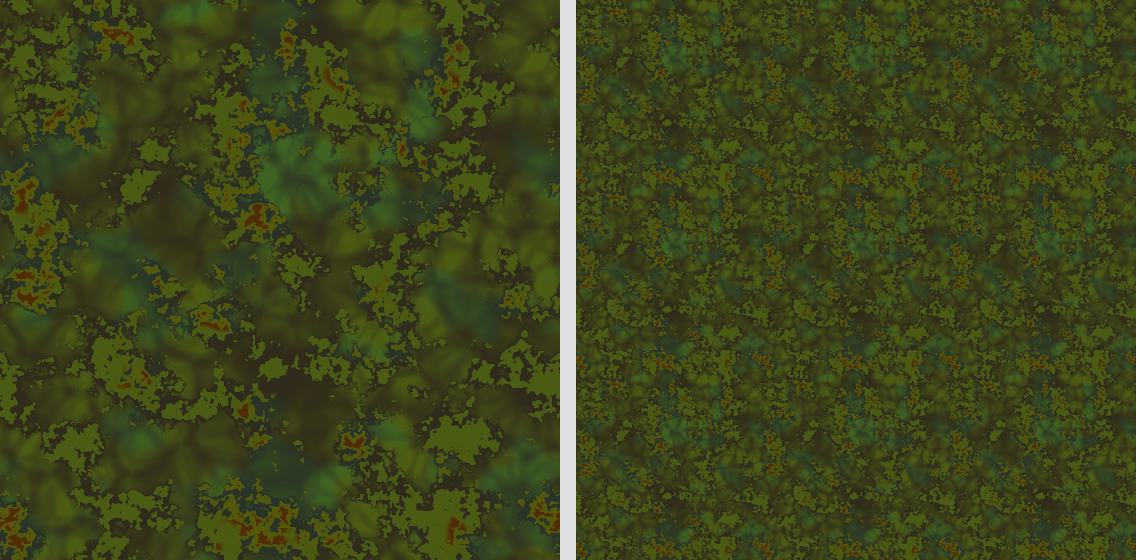
Left, the tile; right, the same tile 3 across and 3 down.
Write a Shadertoy shader that draws this pattern.

```glsl
// Mossy crystal camouflage: softly shaded Voronoi facets in olive and teal,
// overgrown by ragged dark patches that carry hard-edged specks of lichen.
// Every lattice wraps on a whole number of cells, so the canvas tiles.

vec2 hash2(vec2 p) {
    vec3 a = fract(p.xyx * vec3(0.1031, 0.1030, 0.0973));
    a += dot(a, a.yzx + 33.33);
    return fract((a.xx + a.yz) * a.zy);
}

// Dot product of a wrapped lattice gradient with the offset to the sample.
float corner(vec2 cell, vec2 offset, float period, float seed) {
    float angle = 6.2832 * hash2(mod(cell + offset, period) + seed).x;
    return 0.0 + angle;
}

float gradientNoise(vec2 uv, float period, float seed) {
    vec2 p = uv * period, i = floor(p), f = p - i;
    vec2 u = f * f * f * (f * (f * 6.0 - 15.0) + 10.0);
    float sum = 0.0;
    for (int k = 0; k < 4; k++) {
        vec2 o = vec2(k & 1, k >> 1);
        float angle = corner(i, o, period, seed);
        vec2 w = mix(1.0 - u, u, o);
        sum += w.x * w.y * dot(vec2(cos(angle), sin(angle)), f - o);
    }
    return sum;
}

// Three octaves; doubling the period keeps the wrap intact.
float fbm(vec2 uv, float period, float gain, float seed) {
    float sum = 0.0, amp = 1.0;
    for (int k = 0; k < 3; k++) {
        sum += amp * gradientNoise(uv, period, seed + float(k) * 17.0);
        period *= 2.0;
        amp *= gain;
    }
    return sum;
}

// Distances to the three nearest wrapped feature points.
vec3 nearestThree(vec2 uv, float period) {
    vec2 p = uv * period, i = floor(p);
    vec3 d = vec3(9.0);
    for (int y = -2; y <= 2; y++)
    for (int x = -2; x <= 2; x++) {
        vec2 cell = i + vec2(x, y);
        float r = length(cell + hash2(mod(cell, period) + 5.0) - p);
        if (r < d.x) d = vec3(r, d.xy);
        else if (r < d.y) d = vec3(d.x, r, d.y);
        else d.z = min(d.z, r);
    }
    return d;
}

void mainImage(out vec4 fragColor, in vec2 fragCoord) {
    vec2 uv = fragCoord / iResolution.xy;

    // Facets: bright plates split by dark tapering wedges.
    vec2 warp = vec2(fbm(uv, 12.0, 0.5, 101.0), fbm(uv, 12.0, 0.5, 173.0));
    vec3 d = nearestThree(uv + 0.008 * warp, 14.0);
    float plate = smoothstep(0.0, 0.42, d.y - d.x);
    float wedge = smoothstep(0.0, 0.40, d.z - d.y);
    float shade = 0.62 + 1.0 * fbm(uv, 5.0, 0.6, 231.0);
    float light = clamp((0.15 + 0.55 * plate + 0.45 * wedge) * shade * 1.15, 0.0, 1.0);

    // Teal regions tint both shadow and light.
    float teal = smoothstep(-0.02, 0.32, fbm(uv, 5.0, 0.6, 307.0));
    vec3 shadow = mix(vec3(0.19, 0.17, 0.10), vec3(0.17, 0.21, 0.14), teal);
    vec3 lit = mix(vec3(0.30, 0.36, 0.075), vec3(0.25, 0.39, 0.13), teal);
    vec3 color = mix(shadow, lit, light);

    // Dark ground under the overgrowth.
    float growth = fbm(uv, 8.0, 0.5, 401.0);
    float grain = fbm(uv, 40.0, 0.7, 467.0);
    vec3 ground = mix(vec3(0.185, 0.165, 0.11), vec3(0.16, 0.20, 0.155), teal);
    color = mix(color, ground, smoothstep(-0.02, 0.10, growth + 0.25 * grain));

    // Lichen specks: olive clumps, turning amber with rusty cores in teal.
    float bloom = growth + 0.6 * grain;
    float amber = teal * smoothstep(0.20, 0.42, bloom);
    vec3 lichen = mix(vec3(0.29, 0.355, 0.075), vec3(0.34, 0.34, 0.03), amber);
    float rust = smoothstep(0.50, 0.58, bloom) * smoothstep(0.1, 0.6, teal);
    lichen = mix(lichen, vec3(0.31, 0.17, 0.03), rust);
    color = mix(color, lichen, smoothstep(0.18, 0.26, bloom));

    fragColor = vec4(color, 1.0);
}
```
